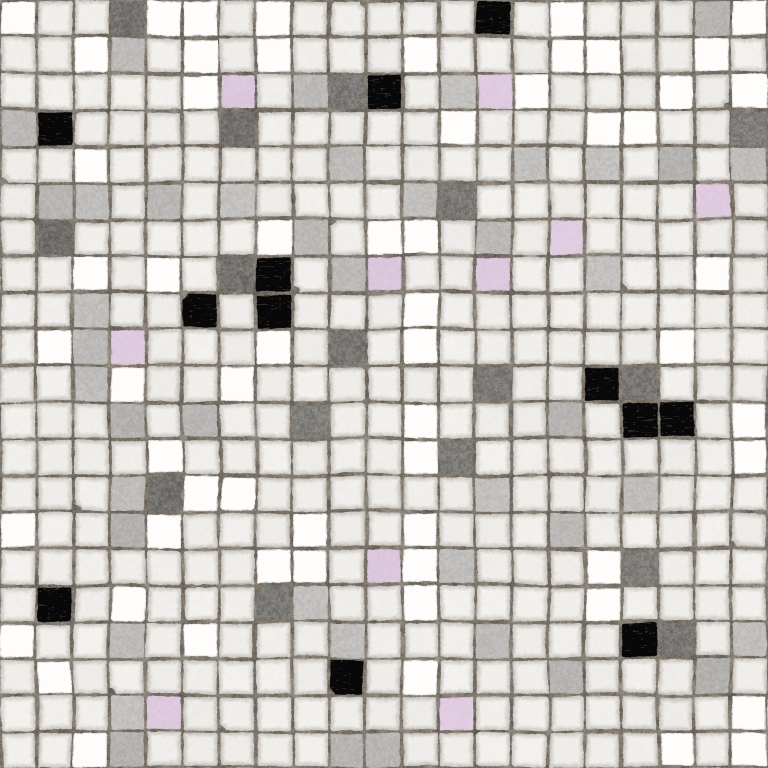
A Shadertoy shader for this texture:

```glsl
float hash(vec2 p) {
    vec3 q = fract(p.xyx * 0.1031);
    q += dot(q, q.yzx + 33.33);
    return fract((q.x + q.y) * q.z);
}

float noise(vec2 p) {
    vec2 i = floor(p), f = fract(p);
    f = f * f * (3.0 - 2.0 * f);
    return mix(mix(hash(i), hash(i + vec2(1, 0)), f.x),
               mix(hash(i + vec2(0, 1)), hash(i + vec2(1, 1)), f.x), f.y);
}

float fbm(vec2 p) {
    float sum = 0.0, amp = 0.5;
    for (int k = 0; k < 4; k++) {
        sum += amp * noise(p);
        p = p * 2.03 + 17.3;
        amp *= 0.5;
    }
    return sum / 0.9375;
}

float roundedBox(vec2 p, vec2 halfSize, float radius) {
    vec2 q = abs(p) - halfSize + radius;
    return length(max(q, 0.0)) + min(max(q.x, q.y), 0.0) - radius;
}

// Signed distance to one hand-set tile, with wobbly edges and a few chips
float tileDistance(vec2 p, vec2 id, vec2 local) {
    vec2 shift = vec2(hash(id + 11.0), hash(id + 23.0)) - 0.5;
    vec2 halfSize = 0.449 + 0.022 * vec2(hash(id + 37.0), hash(id + 41.0));
    float turn = 0.035 * (hash(id + 53.0) - 0.5);
    vec2 q = local - 0.035 * shift;
    q += turn * vec2(-q.y, q.x);
    float radius = 0.035 + 0.08 * pow(hash(id + 61.0), 4.0);
    float d = roundedBox(q, halfSize, radius);
    d += 0.03 * (noise(p * 5.0 + 90.0) - 0.5) + 0.018 * (noise(p * 17.0) - 0.5);

    // Broken corner
    if (hash(id + 71.0) < 0.04) {
        vec2 corner = sign(shift) * 0.5;
        d = max(d, 0.17 + 0.06 * noise(p * 9.0) - length(q - corner));
    }
    return d;
}

// Glaze colour; depth is the distance inward from the tile edge
vec3 tileColour(vec2 p, vec2 id, float depth) {
    float kind = hash(id + 131.0);
    float tone = hash(id + 83.0) - 0.5;
    float mottle = fbm(p * 14.0) - 0.5;
    float grain = noise(p * 45.0) - 0.5;
    float scratch = noise(p * vec2(9.0, 34.0) + 5.0);

    if (kind < 0.025)  // black
        return vec3(0.035, 0.03, 0.035) + 0.16 * smoothstep(0.72, 1.0, scratch);
    if (kind < 0.043)  // lilac
        return vec3(0.87, 0.79, 0.87) + 0.04 * mottle + 0.03 * tone;
    if (kind < 0.078)  // dark grey
        return vec3(0.47, 0.465, 0.45) + 0.07 * tone + 0.2 * mottle + 0.07 * grain;
    if (kind < 0.178)  // light grey
        return vec3(0.73, 0.725, 0.715) + 0.07 * tone + 0.1 * mottle + 0.04 * grain;
    if (kind < 0.31)   // bright white
        return vec3(0.995, 0.993, 0.99) - 0.06 * (1.0 - smoothstep(0.0, 0.05, depth));

    // Translucent off-white, greyer towards the rim
    float rim = smoothstep(0.0, 0.17, depth + 0.05 * mottle);
    vec3 face = mix(vec3(0.81, 0.795, 0.775), vec3(0.94, 0.935, 0.922), rim);
    return face + 0.022 * tone + 0.025 * mottle;
}

void mainImage(out vec4 fragColor, in vec2 fragCoord) {
    vec2 p = fragCoord / iResolution.xy * 21.0;
    float pixel = 21.0 / iResolution.y;

    // Slight drift of the rows and columns
    vec2 grid = p + 0.09 * (vec2(noise(p * 0.6), noise(p * 0.6 + 40.0)) - 0.5);
    vec2 id = floor(grid);
    float d = tileDistance(p, id, fract(grid) - 0.5);

    // Uneven, dirty grout
    float dirt = fbm(p * 4.0 + 60.0);
    vec3 grout = mix(vec3(0.36, 0.33, 0.295), vec3(0.62, 0.59, 0.55), dirt);
    grout += 0.12 * (noise(p * 30.0) - 0.5);

    // Grime creeping onto the tile rims
    vec3 tile = tileColour(p, id, -d);
    float grime = smoothstep(-0.06, 0.0, d) * smoothstep(0.4, 0.8, dirt);
    tile = mix(tile, min(tile, grout), 0.4 * grime);

    float soft = max(pixel * 0.7, 0.018);
    vec3 colour = mix(tile, grout, smoothstep(-soft, soft, d));
    fragColor = vec4(clamp(colour, 0.0, 1.0), 1.0);
}
```
